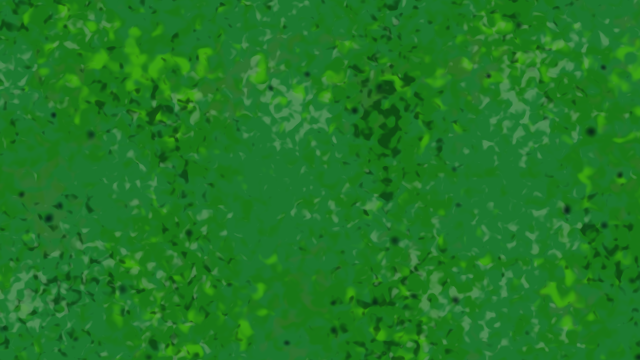
Reproduce this texture procedurally as a WebGL 2 fragment shader.

```glsl
#version 300 es
precision highp float;
// Mottled green ground, like a soft painted meadow: teal and leaf green patches
// carry clustered dark, pale and lime flecks, each a thresholded sum of fine
// and broad gradient noise, with a few blurred dark spots scattered on a grid.

uniform vec2 u_resolution;
out vec4 fragColor;

const vec3 TEAL = vec3(0.105, 0.475, 0.182);
const vec3 LEAF = vec3(0.092, 0.472, 0.085);
const vec3 OLIVE = vec3(0.27, 0.44, 0.20);
const vec3 DARK = vec3(0.035, 0.25, 0.065);
const vec3 PALE = vec3(0.43, 0.62, 0.43);
const vec3 LIME = vec3(0.26, 0.70, 0.05);
const vec3 SPOT = vec3(0.02, 0.15, 0.09);

// Frequencies are in cycles per canvas height.
const float GROUND_FREQ = 24.0;
const float DARK_FREQ = 34.0;
const float PALE_FREQ = 36.0;
const float LIME_FREQ = 20.0;
const float CLUSTER_FREQ = 3.2;
const float WARP_FREQ = 28.0;
const float WARP_SIZE = 0.012;
const float SPOT_CELL = 0.1;
const float SPOT_CHANCE = 0.17;
const float SPOT_RADIUS = 0.019;

uint mixBits(uint x) {
  x ^= x >> 16;
  x *= 0x7feb352du;
  x ^= x >> 15;
  x *= 0x846ca68bu;
  return x ^ (x >> 16);
}

float hash(vec2 cell, uint seed) {
  ivec2 c = ivec2(cell);
  uint h = mixBits(uint(c.x) + mixBits(uint(c.y) + mixBits(seed)));
  return float(h >> 8) / 16777216.0;
}

vec2 gradient(vec2 cell, uint seed) {
  float angle = 6.28319 * hash(cell, seed);
  return vec2(cos(angle), sin(angle));
}

float noise(vec2 p, uint seed) {
  vec2 i = floor(p), f = p - i;
  vec2 w = f * f * f * (f * (f * 6.0 - 15.0) + 10.0);
  vec2 r = vec2(1.0, 0.0);
  float a = dot(gradient(i, seed), f);
  float b = dot(gradient(i + r.xy, seed), f - r.xy);
  float c = dot(gradient(i + r.yx, seed), f - r.yx);
  float d = dot(gradient(i + r.xx, seed), f - r.xx);
  return mix(mix(a, b, w.x), mix(c, d, w.x), w.y);
}

// Two octaves, the second turned so the lattices do not line up.
float grain(vec2 p, uint seed) {
  vec2 q = mat2(0.8, 0.6, -0.6, 0.8) * p * 1.9;
  return (noise(p, seed) + 0.5 * noise(q, seed + 1u)) / 1.5;
}

// Fine flecks that gather where the broad noise is high.
float clustered(vec2 p, float freq, float gather, uint seed) {
  return grain(p * freq, seed) + gather * grain(p * CLUSTER_FREQ, seed + 2u);
}

// Soft round spots, one per chosen grid cell.
float spots(vec2 p) {
  vec2 home = floor(p / SPOT_CELL);
  float cover = 0.0;
  for (int y = -1; y <= 1; y++) {
    for (int x = -1; x <= 1; x++) {
      vec2 cell = home + vec2(x, y);
      vec2 jitter = vec2(hash(cell, 71u), hash(cell, 72u));
      float radius = SPOT_RADIUS * mix(0.6, 1.1, hash(cell, 73u));
      float present = step(hash(cell, 74u), SPOT_CHANCE);
      float d = length(p - (cell + jitter) * SPOT_CELL);
      float strength = mix(0.5, 0.95, hash(cell, 75u));
      cover = max(cover, present * strength * (1.0 - smoothstep(0.0, radius, d)));
    }
  }
  return cover;
}

void main() {
  vec2 p = gl_FragCoord.xy / u_resolution.y;
  vec2 warp = vec2(noise(p * WARP_FREQ, 11u), noise(p * WARP_FREQ, 12u));
  vec2 q = p + WARP_SIZE * warp;

  // Ground patches with a faint olive haze
  float ground = clustered(q, GROUND_FREQ, 0.9, 21u);
  vec3 color = mix(TEAL, LEAF, smoothstep(-0.2, 0.24, ground));
  float haze = clustered(q, GROUND_FREQ, 1.2, 31u);
  color = mix(color, OLIVE, 0.4 * smoothstep(0.25, 0.6, haze));

  // Flecks: dark and lime favour leaf green, pale favours teal
  float lime = clustered(q, LIME_FREQ, 0.7, 41u) + 0.15 * ground;
  color = mix(color, LIME, 0.75 * smoothstep(0.2, 0.56, lime));
  float dark = clustered(q, DARK_FREQ, 0.8, 51u) + 0.2 * ground;
  color = mix(color, DARK, 0.75 * smoothstep(0.19, 0.5, dark));
  float pale = clustered(q, PALE_FREQ, 0.9, 61u) - 0.2 * ground;
  color = mix(color, PALE, 0.6 * smoothstep(0.16, 0.5, pale));

  // Blurred dark spots
  color = mix(color, SPOT, spots(p + 0.5 * WARP_SIZE * warp));
  fragColor = vec4(color, 1.0);
}
```
